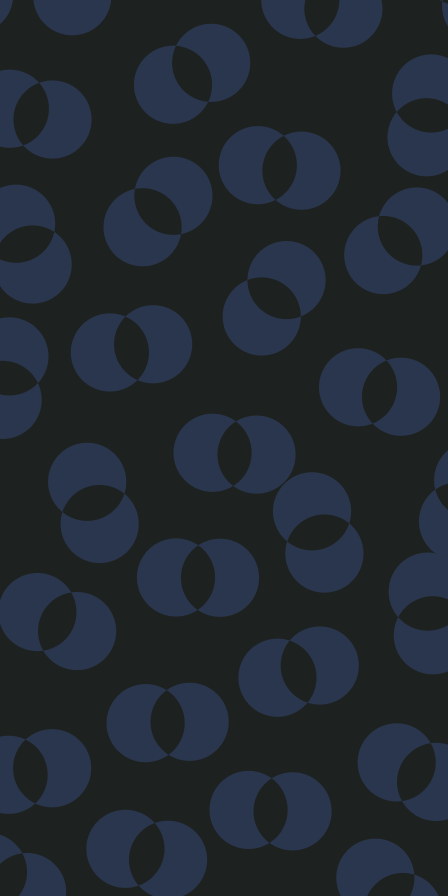
Write a Shadertoy shader that draws this pattern.

```glsl
// Scattered pairs of overlapping blue discs on near-black, with the shared lens cut out.

#define SPACING     0.3167  // distance between neighbouring pairs, in canvas widths
#define TILT        0.30    // rotation of the hexagonal lattice
#define RADIUS      0.0872  // disc radius
#define HALF_GAP    0.0491  // half the distance between the discs of a pair
#define DRIFT       0.025   // slow wander shared by neighbouring pairs
#define DRIFT_FREQ  6.0
#define JITTER      0.018   // random offset of each pair
#define GROUND      vec3(0.114, 0.130, 0.124)
#define DISC_BLUE   vec3(0.164, 0.212, 0.306)

const float PI = 3.14159265;

vec2 hash2(vec2 cell) {
    vec3 p = fract(cell.xyx * vec3(0.1031, 0.1030, 0.0973));
    p += dot(p, p.yzx + 33.33);
    return fract((p.xx + p.yz) * p.zy);
}

vec2 direction(float angle) {
    return vec2(cos(angle), sin(angle));
}

// Antialiased coverage of one disc
float disc(vec2 offset, float pixel) {
    return clamp(0.5 - (length(offset) - RADIUS) / pixel, 0.0, 1.0);
}

// Two discs combined by exclusive or, which leaves the lens empty
float discPair(vec2 offset, vec2 axis, float pixel) {
    float a = disc(offset - axis * HALF_GAP, pixel);
    float b = disc(offset + axis * HALF_GAP, pixel);
    return a + b - 2.0 * a * b;
}

// Lattice point moved by layered sines and a little random jitter
vec2 pairCentre(vec2 site, vec2 rnd) {
    vec2 drift = sin(DRIFT_FREQ * site.yx + vec2(0.7, 2.9))
               + 0.4 * sin(1.7 * DRIFT_FREQ * site + vec2(4.1, 1.3));
    return site + DRIFT * drift + JITTER * direction(2.0 * PI * rnd.x);
}

void mainImage(out vec4 fragColor, in vec2 fragCoord) {
    float pixel = 1.0 / iResolution.x;
    vec2 uv = fragCoord * pixel;

    // Hexagonal lattice: two basis vectors sixty degrees apart
    mat2 lattice = SPACING * mat2(direction(TILT), direction(TILT + PI / 3.0));
    vec2 home = floor(inverse(lattice) * uv + 0.5);

    // Gather the pairs around this point
    float coverage = 0.0;
    for (int j = -1; j <= 1; j++) {
        for (int i = -1; i <= 1; i++) {
            vec2 cell = home + vec2(i, j);
            vec2 rnd = hash2(cell + 57.0);
            vec2 centre = pairCentre(lattice * cell, rnd);
            coverage = max(coverage, discPair(uv - centre, direction(PI * rnd.y), pixel));
        }
    }

    fragColor = vec4(mix(GROUND, DISC_BLUE, coverage), 1.0);
}
```
